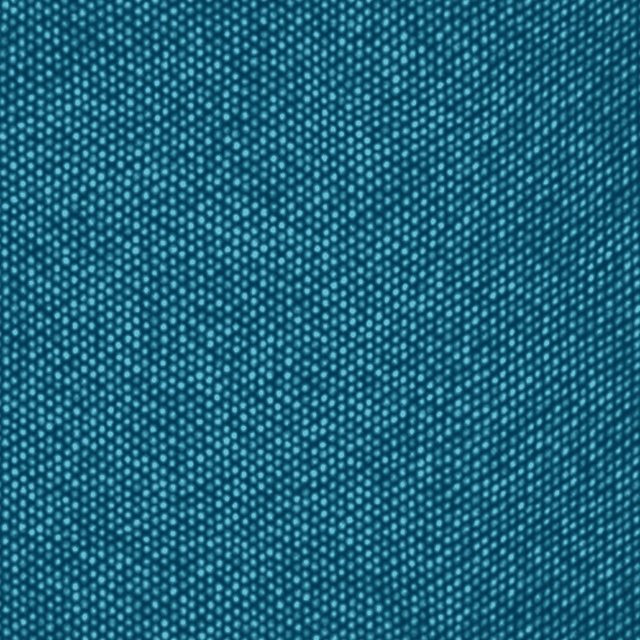
A Shadertoy shader for this texture:

```glsl
const vec2 REPEATS = vec2(72.0, 54.0);      // thread columns, knots per column
const vec2 KNOT_RADIUS = vec2(0.50, 0.42);  // in cells

const vec3 TEAL_RAMP[6] = vec3[6](
    vec3(0.01, 0.22, 0.32),
    vec3(0.03, 0.29, 0.39),
    vec3(0.09, 0.38, 0.48),
    vec3(0.18, 0.49, 0.58),
    vec3(0.28, 0.61, 0.70),
    vec3(0.40, 0.75, 0.83));

float hash(vec2 p) {
    return fract(sin(dot(p, vec2(127.1, 311.7))) * 43758.5453);
}

float valueNoise(vec2 p) {
    vec2 cell = floor(p);
    vec2 f = fract(p);
    f = f * f * (3.0 - 2.0 * f);
    float low = mix(hash(cell), hash(cell + vec2(1.0, 0.0)), f.x);
    float high = mix(hash(cell + vec2(0.0, 1.0)), hash(cell + vec2(1.0, 1.0)), f.x);
    return mix(low, high, f.y);
}

// Smooth colour lookup: tone runs from 0 (gap) to 5 (highlight)
vec3 tealRamp(float tone) {
    vec3 color = TEAL_RAMP[0];
    for (int i = 1; i < 6; i++) {
        color = mix(color, TEAL_RAMP[i], clamp(tone - float(i - 1), 0.0, 1.0));
    }
    return color;
}

// Rounded thread crossing, tilted by a shear
float knot(vec2 offset, vec2 radius, float tilt) {
    offset.y -= tilt * offset.x;
    vec2 d = offset / radius;
    return exp(-1.4 * dot(d, d));
}

// Brightest of the nearby knots in a half-drop grid
float weave(vec2 p, float tilt) {
    float height = 0.0;
    float baseColumn = floor(p.x);
    for (int i = -1; i <= 1; i++) {
        float column = baseColumn + float(i);
        float drop = 0.5 * mod(column, 2.0);
        float baseRow = floor(p.y - drop);
        for (int j = -1; j <= 1; j++) {
            vec2 id = vec2(column, baseRow + float(j));
            vec2 jitter = vec2(hash(id + 17.3), hash(id + 41.9)) - 0.5;
            vec2 center = id + vec2(0.5, 0.5 + drop) + jitter * vec2(0.16, 0.20);
            vec2 radius = KNOT_RADIUS * mix(0.92, 1.08, hash(id + 73.1));
            float brightness = mix(0.80, 1.18, hash(id + 5.7));
            height = max(height, brightness * knot(p - center, radius, tilt));
        }
    }
    return height;
}

void mainImage(out vec4 fragColor, in vec2 fragCoord) {
    vec2 uv = fragCoord / iResolution.xy;

    // Slight wander of the threads, with more slant towards the right
    vec2 wander = vec2(valueNoise(uv * vec2(9.0, 6.0)), valueNoise(uv * vec2(7.0, 8.0) + 31.0)) - 0.5;
    float tilt = 0.35 * smoothstep(0.4, 1.0, uv.x);
    float tone = 5.4 * weave(uv * REPEATS + 0.5 * wander, tilt) - 0.25;

    // Uneven dye and darker borders
    vec2 fromLight = uv - vec2(0.35, 0.52);
    float dye = valueNoise(uv * vec2(14.0, 11.0) + 8.0) - 0.5;
    tone *= 1.10 - 0.45 * dot(fromLight, fromLight) + 0.14 * dye;

    // Fibre grain, strongest on the raised thread
    float grain = valueNoise(uv * vec2(250.0, 220.0)) - 0.5;
    float fibre = valueNoise(uv * vec2(130.0, 190.0) + 57.0) - 0.5;
    tone += (1.3 * grain + 0.8 * fibre) * (0.5 + 0.18 * tone);

    fragColor = vec4(tealRamp(tone), 1.0);
}
```
